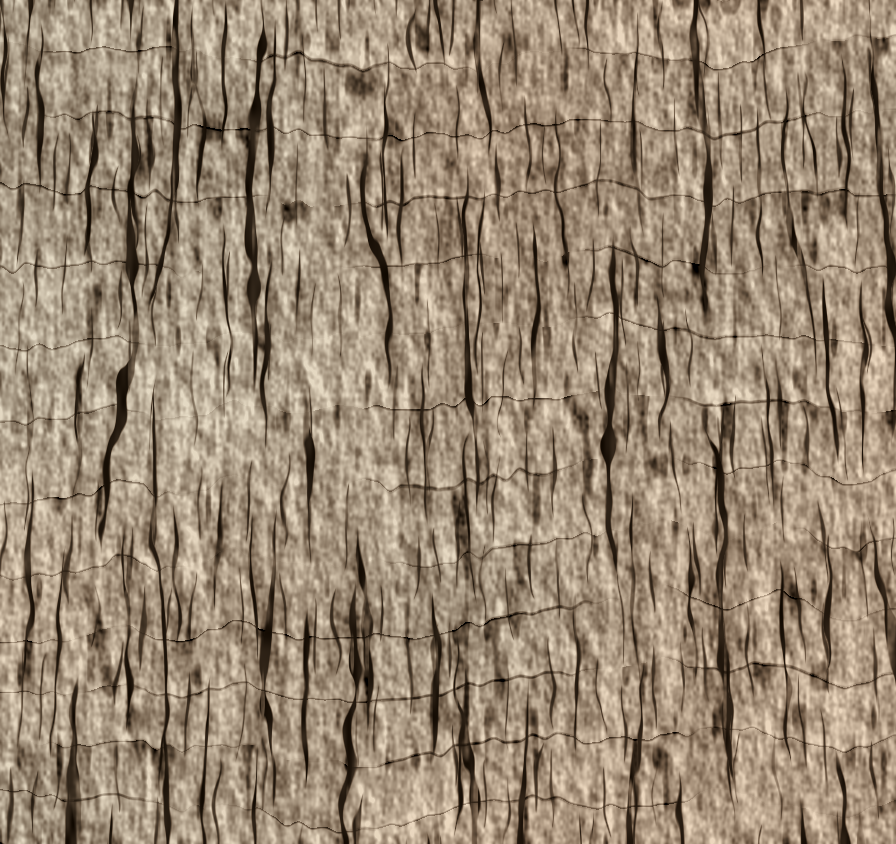
Write a WebGL 1 fragment shader that draws this texture.

```glsl
precision highp float;
uniform vec2 u_resolution;

#define DEEP vec3(0.13, 0.09, 0.05)
#define BROWN vec3(0.44, 0.36, 0.28)
#define PALE vec3(0.78, 0.71, 0.62)
#define SURFACE_TONE 0.87
#define FISSURE_WIDTH 0.0088
#define SPLIT_WIDTH 0.0046
#define NICK_WIDTH 0.0025
#define RING_COUNT 12.0
#define RING_DEPTH 0.5
#define PIT_DEPTH 0.5
#define RELIEF 1.15

float hash(vec2 p) {
  vec3 q = fract(p.xyx * vec3(0.1031, 0.1030, 0.0973));
  q += dot(q, q.yzx + 33.33);
  return fract((q.x + q.y) * q.z);
}

float noise(vec2 p) {
  vec2 i = floor(p), f = fract(p);
  f = f * f * (3.0 - 2.0 * f);
  return mix(mix(hash(i), hash(i + vec2(1.0, 0.0)), f.x),
             mix(hash(i + vec2(0.0, 1.0)), hash(i + 1.0), f.x), f.y);
}

float fbm(vec2 p) {
  float sum = 0.0, amp = 0.55;
  for (int i = 0; i < 3; i++) {
    sum += amp * noise(p);
    p = p * 2.1 + 17.3;
    amp *= 0.5;
  }
  return sum;
}

// Tapered, wandering vertical cracks, one per cell: x = core, y = soft shade.
vec2 cracks(vec2 p, vec2 cells, float width, float chance, float seed) {
  vec2 result = vec2(0.0);
  float soft = max(0.0012, 0.75 / u_resolution.y);
  for (int i = -1; i <= 1; i++) {
    float col = floor(p.x * cells.x) + float(i);
    float lane = col * 7.3 + seed;
    float y = p.y * cells.y + 5.0 * hash(vec2(lane, seed));
    vec2 id = vec2(lane, floor(y) + seed);
    float present = step(hash(id + 3.7), chance);
    float along = (fract(y) * 2.0 - 1.0) / mix(0.55, 0.97, hash(id + 9.1));
    float taper = 1.0 - along * along;
    float wander = 0.45 * (noise(vec2(p.y * 5.0, lane)) - 0.5) / cells.x
                 + 0.010 * (noise(vec2(p.y * 22.0, lane + 31.0)) - 0.5);
    float center = (col + 0.2 + 0.6 * hash(id + 5.3)) / cells.x + wander;
    float ragged = mix(0.3, 1.3, noise(vec2(p.y * 38.0, lane + 57.0)));
    float halfWidth = width * mix(0.4, 1.0, hash(id + 1.9)) * taper * ragged;
    float d = abs(p.x - center) - halfWidth;
    float fade = present * smoothstep(0.0, 0.25, taper);
    result = max(result, fade * vec2(1.0 - smoothstep(-soft, soft, d),
                                     exp(-max(d, 0.0) / (width * 0.8))));
  }
  return result;
}

void main() {
  vec2 p = gl_FragCoord.xy / u_resolution.y;

  // Cracks spread outward toward the foot of the trunk
  vec2 q = p;
  q.x = 0.5 + (p.x - 0.5) * (1.0 + 0.13 * (p.y - 0.5)) + 1.0;
  q.x += 0.005 * (noise(p * vec2(120.0, 32.0)) - 0.5);

  // Fibres, grain and lit relief
  float patches = fbm(p * 6.0 + 4.0);
  float tone = SURFACE_TONE + 0.26 * (patches - 0.48);
  tone += 0.36 * (noise(p * vec2(210.0, 42.0)) - 0.5);
  tone += 0.22 * (noise(p * vec2(90.0, 14.0) + 8.0) - 0.5);
  tone += 0.28 * (noise(p * vec2(260.0, 190.0)) - 0.5);
  vec2 bumps = vec2(70.0, 42.0);
  tone += RELIEF * (fbm(p * bumps) - fbm((p + vec2(0.003, 0.004)) * bumps));

  // Broken growth rings with a rough fringe
  float ringY = p.y * RING_COUNT + 0.9 * noise(p * vec2(2.5, 3.5))
              + 0.35 * noise(p * vec2(14.0, 3.0)) + 0.14 * noise(p * vec2(65.0, 9.0));
  float ring = floor(ringY), f = fract(ringY);
  float ringDist = min(f, 1.0 - f) / RING_COUNT;
  float broken = smoothstep(0.35, 0.7, noise(vec2(p.x * 8.0, ring * 5.3 + 2.0)));
  float fringe = smoothstep(0.6, 1.0, f) * smoothstep(0.3, 0.7, noise(vec2(p.x * 5.0, ring * 3.1)));
  tone -= RING_DEPTH * broken * (1.0 - smoothstep(0.0005, 0.0032, ringDist));
  tone += 0.10 * broken * smoothstep(0.25, 0.04, f) + 0.08 * (hash(vec2(ring, 4.0)) - 0.5);

  // Short torn pits, densest along the fringe
  float pit = noise(p * vec2(85.0, 20.0) + 40.0) + 0.16 * fringe + 0.2 * (patches - 0.5);
  tone -= PIT_DEPTH * smoothstep(0.76, 0.96, pit);

  // Long fissures, medium splits and small nicks
  vec2 fissure = cracks(q, vec2(9.5, 1.8), FISSURE_WIDTH, 0.92, 11.0);
  vec2 split = cracks(q, vec2(17.0, 3.6), SPLIT_WIDTH, 0.75, 23.0);
  vec2 nick = cracks(q, vec2(36.0, 8.0), NICK_WIDTH, 0.6, 47.0);
  float strands = smoothstep(0.62, 0.85, noise(p * vec2(170.0, 18.0) + 70.0));
  float core = max(max(fissure.x, split.x), nick.x * 0.8) * (1.0 - 0.55 * strands);
  tone -= 0.20 * max(max(fissure.y, split.y), 0.7 * nick.y);
  tone = mix(tone, -0.10 + 0.2 * noise(p * vec2(150.0, 40.0)), core);

  // Tone ramp with a warmer tint to the right
  tone = clamp(tone, -0.2, 1.22);
  vec3 color = tone < 0.435 ? mix(DEEP, BROWN, tone / 0.435)
                            : mix(BROWN, PALE, (tone - 0.435) / 0.565);
  float warmth = smoothstep(0.2, 0.9, p.x) * 0.6 + noise(p * 3.5 + 20.0) - 0.8;
  color *= 1.0 + warmth * vec3(0.035, -0.01, -0.03);
  gl_FragColor = vec4(clamp(color, 0.0, 1.0), 1.0);
}
```
